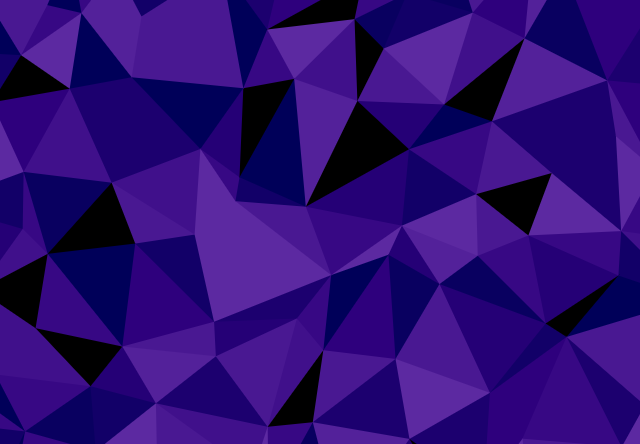
Reproduce this background procedurally as a Shadertoy shader.

```glsl
#define CELLS 6.1        // grid cells per canvas height
#define JITTER 0.84      // vertex displacement range, in cells (below 1)
#define TILT 0.38        // grid rotation in radians
#define BLACK_RATE 0.9   // share of blocks that hold a black facet
#define SHADES 11.0      // number of violet steps
#define SEED 17.3

float hash(vec2 p) {
    vec3 q = fract(vec3(p.xyx + SEED) * vec3(0.1031, 0.1030, 0.0973));
    q += dot(q, q.yzx + 33.33);
    return fract((q.x + q.y) * q.z);
}

float cross2(vec2 a, vec2 b) {
    return a.x * b.y - a.y * b.x;
}

// Mesh vertex near an integer grid point
vec2 vertexAt(vec2 grid) {
    vec2 offset = vec2(hash(grid), hash(grid + 71.7)) - 0.5;
    return grid + JITTER * offset;
}

// Signed distance to the line a-b, positive on its left
float edgeDistance(vec2 p, vec2 a, vec2 b) {
    return cross2(normalize(b - a), p - a);
}

// Antialiased coverage of a counterclockwise triangle
float triangleCoverage(vec2 p, vec2 a, vec2 b, vec2 c, float pixel) {
    float inside = min(edgeDistance(p, a, b),
                       min(edgeDistance(p, b, c), edgeDistance(p, c, a)));
    return clamp(0.5 + inside / pixel, 0.0, 1.0);
}

// True if p and q lie on opposite sides of the line a-b
bool separates(vec2 a, vec2 b, vec2 p, vec2 q) {
    return cross2(b - a, p - a) * cross2(b - a, q - a) < 0.0;
}

// Navy through indigo to violet
vec3 violetRamp(float t) {
    return vec3(0.36 * t, 0.32 * max(t - 0.5, 0.0), 0.35 + 0.28 * t);
}

// Shades are dealt evenly among the eight facets of each 2x2 block
vec3 facetColor(vec2 cell, float side) {
    vec2 block = floor(cell * 0.5);
    float index = dot(mod(cell, 2.0), vec2(2.0, 4.0)) + side;
    float stride = hash(block + 5.1) < 0.5 ? 3.0 : 5.0;
    float rank = mod(index * stride + floor(8.0 * hash(block + 9.4)), 8.0);
    float pick = hash(cell + 23.0 + 40.0 * side);

    bool isBlack = rank < 0.5 && hash(block + 31.6) < BLACK_RATE;
    if (isBlack) return vec3(0.0);

    float level = rank < 0.5 ? pick : (rank - 1.0 + pick) / 7.0;
    float shade = clamp(1.12 * pow(level, 0.85) - 0.06, 0.0, 1.0);
    return violetRamp(floor(shade * (SHADES - 1.0) + 0.5) / (SHADES - 1.0));
}

void mainImage(out vec4 fragColor, in vec2 fragCoord) {
    float pixel = CELLS / iResolution.y;
    float cs = cos(TILT), sn = sin(TILT);
    vec2 p = mat2(cs, sn, -sn, cs) * fragCoord * pixel;
    vec2 home = floor(p);

    vec3 color = vec3(0.0);
    float total = 0.0;

    // Split each nearby quad along its shorter inner diagonal
    for (int y = -1; y <= 1; y++) {
        for (int x = -1; x <= 1; x++) {
            vec2 cell = home + vec2(x, y);
            vec2 a = vertexAt(cell);
            vec2 b = vertexAt(cell + vec2(1.0, 0.0));
            vec2 c = vertexAt(cell + vec2(1.0, 1.0));
            vec2 d = vertexAt(cell + vec2(0.0, 1.0));

            bool splitAC = separates(a, c, b, d) &&
                (!separates(b, d, a, c) || distance(a, c) < distance(b, d));

            float first = triangleCoverage(p, a, b, splitAC ? c : d, pixel);
            float second = triangleCoverage(p, splitAC ? a : b, c, d, pixel);

            color += first * facetColor(cell, 0.0);
            color += second * facetColor(cell, 1.0);
            total += first + second;
        }
    }
    fragColor = vec4(color / max(total, 0.001), 1.0);
}
```
